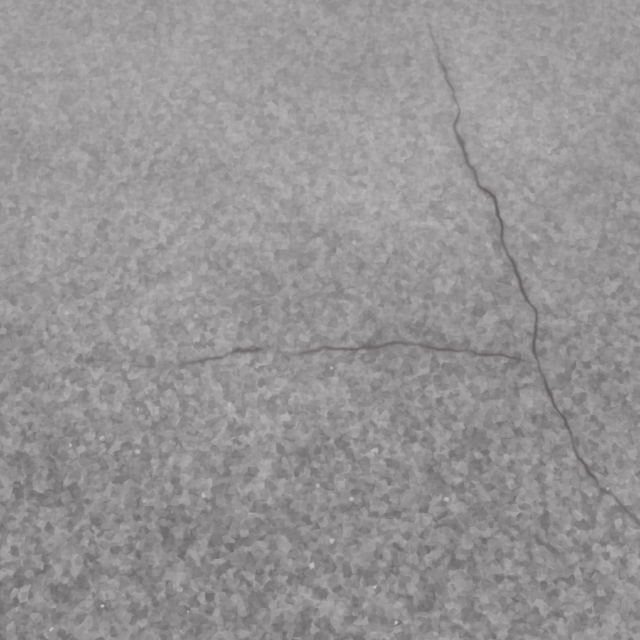
Reproduce this texture procedurally as a Shadertoy shader.

```glsl
// Worn grey concrete with soft mineral grain, sparse pale chips and two thin cracks.

const vec3 NEAR_GREY = vec3(0.555, 0.545, 0.548);
const vec3 FAR_GREY = vec3(0.622, 0.612, 0.615);
const vec3 CRACK_TINT = vec3(0.37, 0.35, 0.355);
const vec3 CHIP_TINT = vec3(0.80, 0.79, 0.79);
const float COARSE_CELLS = 78.0;
const float FINE_CELLS = 135.0;
const float NEAR_CONTRAST = 0.205;
const float FAR_CONTRAST = 0.095;
const float MOTTLE_CONTRAST = 0.11;
const float WEAVE_CONTRAST = 0.026;
const float CHIP_CELLS = 15.0;
const float CHIP_CHANCE = 0.13;
const float CRACK_WIDTH = 0.0031;

const vec2 LONG_CRACK[9] = vec2[9](
    vec2(0.665, 0.960), vec2(0.705, 0.860), vec2(0.731, 0.740),
    vec2(0.768, 0.690), vec2(0.797, 0.595), vec2(0.836, 0.515),
    vec2(0.842, 0.430), vec2(0.905, 0.280), vec2(1.010, 0.168));
const vec2 CROSS_CRACK[6] = vec2[6](
    vec2(0.030, 0.460), vec2(0.240, 0.426), vec2(0.360, 0.450),
    vec2(0.480, 0.452), vec2(0.660, 0.463), vec2(0.842, 0.438));

float hash(vec2 p) {
    vec3 q = fract(p.xyx * vec3(0.1031, 0.1030, 0.0973));
    q += dot(q, q.yzx + 33.33);
    return fract((q.x + q.y) * q.z);
}

vec2 hash2(vec2 p) {
    return vec2(hash(p), hash(p + 57.3));
}

float noise(vec2 p) {
    vec2 cell = floor(p), f = fract(p);
    f = f * f * (3.0 - 2.0 * f);
    return mix(mix(hash(cell), hash(cell + vec2(1, 0)), f.x),
               mix(hash(cell + vec2(0, 1)), hash(cell + vec2(1, 1)), f.x), f.y);
}

float fbm(vec2 p) {
    float sum = 0.0, gain = 0.5;
    for (int i = 0; i < 4; i++) {
        sum += gain * noise(p);
        p = mat2(1.6, 1.2, -1.2, 1.6) * p + 13.7;
        gain *= 0.5;
    }
    return sum / 0.9375;
}

// Soft-edged Voronoi patches, each with its own tone around zero
float grains(vec2 p, float sharpness) {
    vec2 cell = floor(p), f = fract(p);
    float tone = 0.0, total = 0.0;
    for (int y = -1; y <= 1; y++)
    for (int x = -1; x <= 1; x++) {
        vec2 o = vec2(x, y);
        vec2 d = o + hash2(cell + o) - f;
        float w = exp(-sharpness * dot(d, d));
        tone += w * (hash(cell + o + 211.0) - 0.5);
        total += w;
    }
    return tone / total;
}

float segmentDistance(vec2 p, vec2 a, vec2 b) {
    vec2 ab = b - a;
    return length(p - a - ab * clamp(dot(p - a, ab) / dot(ab, ab), 0.0, 1.0));
}

// Narrow core with a faint wider stain
float crackLine(float d, float width) {
    return 0.75 * exp(-d * d / (width * width)) + 0.22 * exp(-d / (3.5 * width));
}

// Small irregular pale chips
float chips(vec2 p) {
    vec2 cell = floor(p * CHIP_CELLS);
    vec2 centre = (cell + 0.2 + 0.6 * hash2(cell + 91.0)) / CHIP_CELLS;
    float radius = mix(0.002, 0.0055, hash(cell + 17.0));
    float d = length(p - centre) + 0.003 * (noise(p * 280.0) - 0.5);
    return step(hash(cell + 5.0), CHIP_CHANCE) * (1.0 - smoothstep(0.4 * radius, 1.3 * radius, d));
}

void mainImage(out vec4 fragColor, in vec2 fragCoord) {
    vec2 uv = fragCoord / iResolution.xy;

    // Broad light falloff and cloudy mottling
    vec3 colour = mix(NEAR_GREY, FAR_GREY, smoothstep(-0.05, 0.9, uv.y));
    colour += MOTTLE_CONTRAST * (fbm(uv * vec2(4.0, 5.5) + 3.0) - 0.5);

    // Grain recedes and softens toward the top
    vec2 ground = vec2((uv.x - 0.5) * (1.0 + 0.2 * uv.y), uv.y * (1.0 + 0.15 * uv.y)) + 2.0;
    vec2 wobble = 0.006 * (vec2(noise(ground * 150.0), noise(ground * 150.0 + 40.0)) - 0.5);
    float contrast = mix(NEAR_CONTRAST, FAR_CONTRAST, smoothstep(0.1, 1.0, uv.y));
    float grain = 0.65 * grains((ground + wobble) * COARSE_CELLS, 11.0)
                + 0.50 * grains((ground + wobble) * FINE_CELLS + 31.0, 9.0);
    colour += contrast * grain;

    // Fine crosswise weave
    float weave = noise(uv * vec2(260.0, 90.0)) + noise(uv * vec2(90.0, 260.0) + 70.0) - 1.0;
    colour += WEAVE_CONTRAST * weave;

    // Wandering cracks that fade in and out
    vec2 bent = uv + 0.022 * (vec2(fbm(uv * 24.0), fbm(uv * 24.0 + 50.0)) - 0.5);
    float longDist = 1.0, crossDist = 1.0;
    for (int i = 0; i < 8; i++)
        longDist = min(longDist, segmentDistance(bent, LONG_CRACK[i], LONG_CRACK[i + 1]));
    for (int i = 0; i < 5; i++)
        crossDist = min(crossDist, segmentDistance(bent, CROSS_CRACK[i], CROSS_CRACK[i + 1]));
    float patchy = smoothstep(0.2, 0.75, noise(uv * 26.0 + 8.0));
    float longCrack = crackLine(longDist, CRACK_WIDTH) * mix(0.5, 0.9, patchy)
                    * mix(1.0, 0.45, smoothstep(0.65, 0.95, uv.y));
    float crossCrack = crackLine(crossDist, CRACK_WIDTH) * mix(0.22, 0.75, patchy)
                     * smoothstep(0.0, 0.3, uv.x);
    colour = mix(colour, CRACK_TINT, max(longCrack, crossCrack));

    // Chips show best in the foreground
    colour = mix(colour, CHIP_TINT, chips(uv) * mix(0.8, 0.3, uv.y));

    fragColor = vec4(clamp(colour, 0.0, 1.0), 1.0);
}
```
